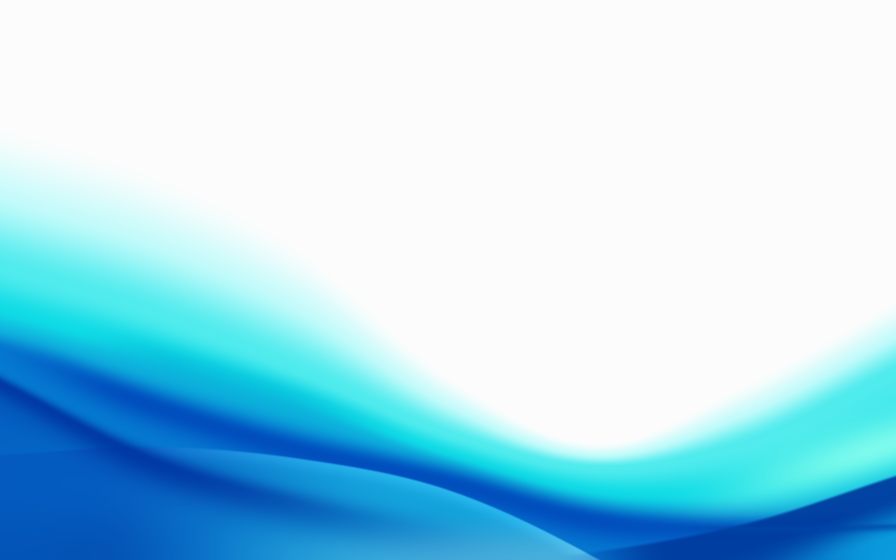
Reproduce this background procedurally as a WebGL 2 fragment shader.

```glsl
#version 300 es
precision highp float;

uniform vec2 u_resolution;
out vec4 outColor;

// Smooth curve through seven heights spaced evenly across the canvas
float curve(float x, float h[7]) {
    float t = clamp(x, 0.0, 0.9999) * 6.0;
    int i = int(t);
    float f = fract(t);
    float a = h[i], b = h[i + 1];
    float before = i > 0 ? h[i - 1] : 2.0 * a - b;
    float after = i < 5 ? h[i + 2] : 2.0 * b - a;
    float slopeA = 0.5 * (b - before), slopeB = 0.5 * (after - a);
    return a + f * (slopeA + f * (3.0 * (b - a) - 2.0 * slopeA - slopeB
        + f * (2.0 * (a - b) + slopeA + slopeB)));
}

// Soft band with separate widths above and below its centre line
float band(float d, float above, float below) {
    float s = d / (d > 0.0 ? above : below);
    return exp(-s * s);
}

void main() {
    vec2 p = gl_FragCoord.xy / u_resolution;
    float x = p.x, y = p.y;
    float soft = 1.5 / u_resolution.y;

    float glowTop = curve(x, float[7](0.787, 0.704, 0.567, 0.333, 0.210, 0.320, 0.470));
    float cyanLine = curve(x, float[7](0.520, 0.440, 0.338, 0.225, 0.165, 0.210, 0.337));
    float tealLine = curve(x, float[7](0.405, 0.337, 0.262, 0.170, 0.095, 0.075, 0.105));
    float upperFold = curve(x, float[7](0.385, 0.279, 0.198, 0.140, 0.072, 0.056, 0.060));
    float lowerFold = curve(x, float[7](0.317, 0.180, 0.100, 0.046, 0.008, -0.02, -0.04));
    float arc = curve(x, float[7](0.187, 0.202, 0.181, 0.125, 0.002, -0.17, -0.38));
    float crescent = curve(x, float[7](-0.10, -0.08, -0.05, -0.01, 0.015, 0.065, 0.150));

    // White fading through pale aqua into cyan
    float fade = clamp((glowTop - y) / (glowTop - cyanLine), 0.0, 1.0);
    vec3 color = mix(vec3(0.99), vec3(0.73, 0.98, 0.98), smoothstep(0.0, 0.68, fade));
    color = mix(color, vec3(0.31, 0.92, 0.93), smoothstep(0.5, 1.0, fade));

    // Cyan deepening into teal
    float depth = clamp((cyanLine - y) / (cyanLine - tealLine), 0.0, 1.0);
    color = mix(color, vec3(0.06, 0.86, 0.90), smoothstep(0.0, 0.65, depth));
    color = mix(color, vec3(0.06, 0.71, 0.87), smoothstep(0.6, 1.0, depth));

    // Mint highlight on the right and a faint teal streak on the left
    float mint = band(y - 0.115 - 0.49 * (x - 0.81), 0.055, 0.045);
    color = mix(color, vec3(0.56, 1.0, 0.93), 0.85 * mint * smoothstep(0.72, 0.98, x));
    float streak = band(y - mix(tealLine, cyanLine, 0.28), 0.025, 0.045);
    color = mix(color, vec3(0.02, 0.68, 0.84), 0.5 * streak
        * smoothstep(0.08, 0.2, x) * smoothstep(0.48, 0.3, x));

    // Blue body with the upper fold running through it
    float body = smoothstep(tealLine + 0.008, upperFold - 0.008, y);
    color = mix(color, vec3(0.02, 0.48, 0.82), body);
    float fold = band(y - upperFold, 0.026, 0.036) * smoothstep(-0.04, 0.16, x);
    color = mix(color, vec3(0.0, 0.28, 0.73), 0.88 * fold * (1.0 - 0.25 * smoothstep(0.65, 0.85, x)));

    // Translucent sheet beneath the arc, brighter toward its right end
    vec3 sheet = mix(vec3(0.02, 0.37, 0.76), vec3(0.08, 0.64, 0.86), smoothstep(0.08, 0.46, x));
    sheet = mix(sheet, vec3(0.01, 0.27, 0.64), 0.8 * smoothstep(0.14, 0.0, y) * smoothstep(0.28, 0.0, x));
    sheet = mix(sheet, vec3(0.36, 0.70, 0.86), 0.7 * smoothstep(0.09, 0.0, y) * smoothstep(0.2, 0.55, x));
    sheet += 0.07 * band(y - arc, 0.01, 0.018) * smoothstep(0.08, 0.3, x);
    float underArc = smoothstep(soft, -soft, y - arc);
    color = mix(color, sheet, underArc * mix(0.65, 1.0, smoothstep(0.0, 0.15, x)));

    // Lower fold: crisp upper edge, long soft shadow below
    float shadow = band(y - lowerFold, 0.012 + 0.035 * x, 0.045);
    color = mix(color, vec3(0.0, 0.20, 0.63), 0.9 * shadow * smoothstep(0.62, 0.12, x));
    float leftShade = smoothstep(lowerFold, lowerFold - 0.06, y) * smoothstep(0.2, 0.0, x);
    color = mix(color, vec3(0.01, 0.31, 0.72), 0.55 * leftShade);

    // Dark crescent at the lower right, opening to cyan underneath
    float inside = smoothstep(soft * 1.5, -soft * 1.5, y - crescent) * smoothstep(0.62, 0.75, x);
    float below = smoothstep(0.035, 0.11, crescent - y);
    vec3 ribbon = mix(vec3(0.0, 0.23, 0.62), vec3(0.04, 0.62, 0.87), below * smoothstep(0.78, 1.0, x));
    color = mix(color, ribbon, 0.93 * inside);
    float line = band(y - upperFold, 0.005, 0.008) * smoothstep(0.7, 0.85, x);
    color = mix(color, vec3(0.0, 0.27, 0.66), 0.65 * line);

    outColor = vec4(clamp(color, 0.0, 1.0), 1.0);
}
```
